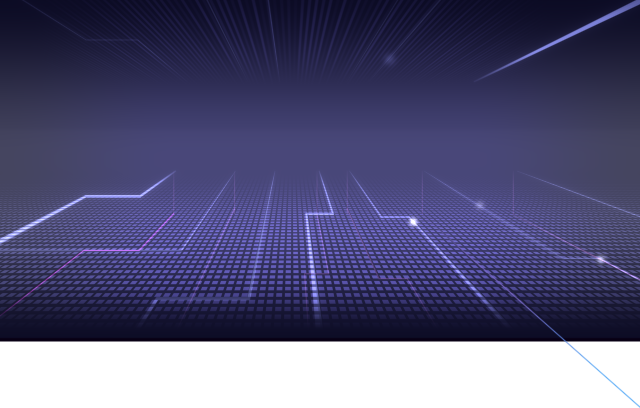
Give the GLSL for this background, as a WebGL 2 fragment shader.

```glsl
#version 300 es
precision highp float;
// Violet circuit traces over a dotted perspective floor and a dim ceiling, above a white strip.
uniform vec2 u_resolution;
out vec4 outColor;

// Lengths are in canvas heights; depth is the vertical distance from a vanishing point.
const float CENTER_X = 0.716, FLOOR_VP = 0.785, CEIL_VP = 0.583;
const float FLOOR_START = 0.2045, FLOOR_END = 0.6, CEIL_START = 0.217, CEIL_END = 0.42;
const float PANEL_BOTTOM = 0.163;
const float COLUMNS = 24.0, ROWS = 16.0;
const vec3 DARK = vec3(0.045, 0.043, 0.14);
const vec3 HAZE = vec3(0.275, 0.27, 0.465);
const vec3 SIDE_HAZE = vec3(0.26, 0.26, 0.365);
const vec3 DOT = vec3(0.21, 0.19, 0.40);
const vec3 SIDE_DOT = vec3(0.15, 0.15, 0.25);
const vec3 BLUE = vec3(0.38, 0.40, 0.62);
const vec3 PINK = vec3(0.42, 0.22, 0.40);
const vec3 MAGENTA = vec3(0.55, 0.10, 0.50);
const vec3 CYAN = vec3(0.25, 0.62, 0.96);

// Each trace: first lane, depth of the turn, second lane, width
const vec4 FLOOR_TRACES[7] = vec4[7](
  vec4(-1.40, 0.266, -1.90, 0.020), vec4(-0.68, 0.399, -3.00, 0.005),
  vec4(-0.206, 0.517, -0.64, 0.007), vec4(0.325, 0.309, 0.113, 0.013),
  vec4(0.69, 0.317, 0.905, 0.008), vec4(1.585, 0.419, 1.805, 0.004),
  vec4(2.70, 0.30, 2.70, 0.005));
const vec4 CEIL_TRACES[6] = vec4[6](
  vec4(-1.186, 0.319, -1.583, 0.004), vec4(-0.50, 0.3, -0.50, 0.005),
  vec4(-0.14, 0.3, -0.14, 0.005), vec4(0.62, 0.3, 0.62, 0.004),
  vec4(0.87, 0.3, 0.87, 0.005), vec4(2.06, 0.3, 2.06, 0.020));
// Each thin wire: first lane, start depth, turn depth, second lane
const vec4 WIRES[4] = vec4[4](
  vec4(-0.94, 0.309, 0.399, -1.28), vec4(-0.476, 0.297, 0.45, -0.476),
  vec4(0.196, 0.313, 0.456, 0.067), vec4(0.455, 0.297, 0.468, 0.603));
const float POSTS[6] = float[6](-0.290, -0.141, 0.061, 0.135, 0.319, 0.542);
// Each spark: position, size, strength
const vec4 SPARKS[3] = vec4[3](vec4(0.297, 0.329, 0.009, 0.75),
  vec4(0.757, 0.421, 0.010, 0.4), vec4(0.460, 0.288, 0.010, 0.2));

float hash(float n) { return fract(sin(n * 91.7) * 4375.5); }
float fall(float a, float b, float x) { return 1.0 - smoothstep(a, b, x); }

float segment(vec2 p, vec2 a, vec2 b) {
  vec2 ab = b - a;
  return length(p - a - ab * clamp(dot(p - a, ab) / dot(ab, ab), 0.0, 1.0));
}

float stroke(float dist, float halfWidth, float px) {
  return fall(halfWidth - px, halfWidth + px, dist);
}

// Distance to a lane that jogs sideways onto another lane
float trace(vec2 p, float lane, float start, float turn, float nextLane, float end) {
  vec2 a = vec2(lane, 1.0) * turn, b = vec2(nextLane, 1.0) * turn;
  float d = segment(p, vec2(lane, 1.0) * start, a);
  d = min(d, segment(p, a, b + vec2(0.0001, 0.0)));
  return min(d, segment(p, b, vec2(nextLane, 1.0) * end));
}

// Repeated bar that melts into its mean when finer than a pixel
float bars(float x, float halfWidth, float blur) {
  float bar = fall(halfWidth - blur, halfWidth + blur, abs(fract(x) - 0.5));
  return mix(bar, 2.0 * halfWidth, smoothstep(0.3, 0.7, blur));
}

float glowTrace(vec2 p, vec4 t, float start, float end, float px) {
  float dist = trace(p, t.x, start, t.y, t.z, end);
  float w = 2.0 * t.w * p.y * p.y;
  return stroke(dist, w, px * 0.8) + 0.16 * exp(-dist / (w + 0.005));
}

vec3 floorLight(vec2 p, float side, float px) {
  float lane = p.x / p.y;
  float columns = bars(lane * COLUMNS, 0.34, px * 0.7 * COLUMNS * length(vec2(1.0, lane)) / p.y);
  float rows = bars(ROWS / p.y, 0.28, px * 0.7 * ROWS / (p.y * p.y));
  float fade = smoothstep(FLOOR_START, 0.36, p.y) * fall(0.46, FLOOR_END, p.y);
  vec3 light = mix(DOT, SIDE_DOT, side) * columns * rows * fade;
  float nearFade = fall(0.48, FLOOR_END, p.y) * smoothstep(0.19, 0.25, p.y);
  for (int i = 0; i < 7; i++) {
    vec4 t = FLOOR_TRACES[i];
    float glow = glowTrace(p, t, FLOOR_START, FLOOR_END, px);
    light += BLUE * glow * (0.35 + 32.0 * t.w) * nearFade * (0.65 + 0.5 * rows);
  }
  for (int i = 0; i < 4; i++) {
    vec4 w = WIRES[i];
    float line = stroke(trace(p, w.x, w.y, w.z, w.w, FLOOR_END), 0.0008, px);
    light += (i == 0 ? MAGENTA : PINK * 0.6) * line * nearFade;
  }
  for (int i = 0; i < 6; i++) {
    float post = segment(p, vec2(POSTS[i], FLOOR_START), vec2(POSTS[i], 0.309));
    light += PINK * 0.4 * stroke(post, 0.0005, px) * nearFade;
  }
  float wire = segment(p, vec2(0.542, 0.311), vec2(0.855, 0.472));
  light += PINK * stroke(wire, 0.001, px) * smoothstep(0.25, 0.46, p.y);
  for (int i = 0; i < 3; i++) {
    vec2 r = (p - SPARKS[i].xy) / SPARKS[i].z;
    light += SPARKS[i].w * exp(-dot(r, r));
  }
  return light;
}

vec3 ceilingLight(vec2 p, float px) {
  float lane = p.x / p.y * COLUMNS;
  float streak = bars(lane, 0.22, px * COLUMNS / p.y) * (0.3 + hash(floor(lane)));
  vec3 light = DOT * 0.22 * streak * fall(0.3, 0.65, abs(p.x));
  for (int i = 0; i < 6; i++) {
    vec4 t = CEIL_TRACES[i];
    light += BLUE * glowTrace(p, t, CEIL_START, 0.46, px) * 48.0 * t.w;
  }
  vec2 r = (p - vec2(0.239, 0.27)) / 0.014;
  light += BLUE * 0.3 * exp(-dot(r, r));
  return light * smoothstep(0.2, 0.30, p.y) * (1.0 - 0.3 * smoothstep(0.36, CEIL_END, p.y));
}

void main() {
  float px = 1.0 / u_resolution.y;
  vec2 q = gl_FragCoord.xy * px;
  vec2 ground = vec2(q.x - CENTER_X, FLOOR_VP - q.y);
  vec2 roof = vec2(q.x - CENTER_X, q.y - CEIL_VP);

  // Hazy room, brightest across its middle
  float side = smoothstep(0.35, 0.8, abs(q.x - 0.785));
  float haze = smoothstep(0.14, 0.5, q.y) * fall(0.62, 1.02, q.y);
  vec3 color = mix(DARK, mix(HAZE, SIDE_HAZE, side), haze);
  color += 0.01 * smoothstep(0.5, 0.6, q.y) * fall(0.675, 0.69, q.y);

  if (ground.y > 0.19) color += floorLight(ground, side, px);
  if (roof.y > 0.19) color += ceilingLight(roof, px);

  // Dark rim, then the white strip below
  color = mix(color, vec3(0.03, 0.0, 0.08), fall(0.169, 0.174, q.y));
  color = mix(color, vec3(1.0), fall(PANEL_BOTTOM - 0.5 * px, PANEL_BOTTOM + 0.5 * px, q.y));

  // Long wire that leaves the panel through the corner
  float wire = stroke(segment(ground, vec2(0.319, 0.311), vec2(0.855, 0.785)), 0.001, px);
  vec3 wireColor = mix(vec3(0.50, 0.42, 0.80), CYAN, smoothstep(0.5, 0.72, ground.y));
  color = mix(color, wireColor, wire * smoothstep(0.25, 0.5, ground.y));
  outColor = vec4(min(color, 1.0), 1.0);
}
```
